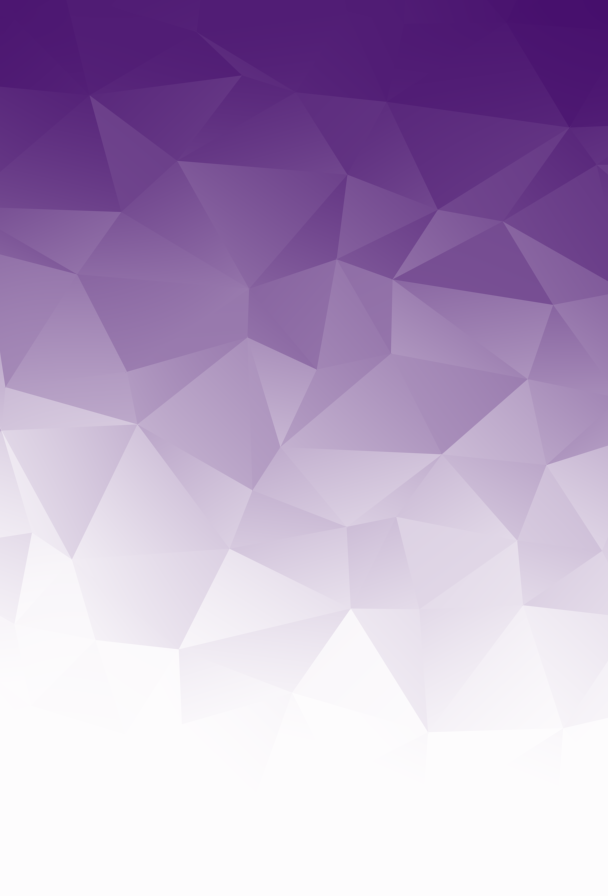
Give the GLSL for this background, as a Shadertoy shader.

```glsl
// Low-poly backdrop: a jittered lattice is split into triangles, and each facet
// samples a vertical violet-to-white ramp at its own offset and tilt.
// Facet coverages are blended, so every shared edge is antialiased.

#define CELL vec2(0.118, 0.098)   // lattice spacing, in canvas heights
#define JITTER 0.78               // corner wander, as a share of a cell
#define FACET_SHIFT 0.085         // spread of ramp offsets between facets
#define FACET_TILT 0.42           // strength of the gradient inside a facet
#define FLATNESS 0.45             // 0 = smooth ramp, 1 = flat facets
#define RAMP_END 0.86             // depth at which the ramp reaches white
#define LEFT_LIFT 0.10            // how much earlier the left side pales
#define RIGHT_DROP 0.04           // how much later the right side pales
#define VIOLET vec3(0.316, 0.112, 0.457)
#define WHITE vec3(0.994, 0.990, 0.994)

vec2 hash2(vec2 p) {
    vec3 q = fract(vec3(p.xyx) * vec3(0.1031, 0.1030, 0.0973));
    q += dot(q, q.yzx + 33.33);
    return fract((q.xx + q.yz) * q.zy);
}

float cross2(vec2 a, vec2 b) {
    return a.x * b.y - a.y * b.x;
}

// Signed distance to the line a-b, positive on its left
float edgeDistance(vec2 p, vec2 a, vec2 b) {
    return cross2(b - a, p - a) / max(length(b - a), 1e-4);
}

float triangleCoverage(vec2 p, vec2 a, vec2 b, vec2 c, float blur) {
    float winding = sign(cross2(b - a, c - a));
    float ab = edgeDistance(p, a, b) * winding;
    float bc = edgeDistance(p, b, c) * winding;
    float ca = edgeDistance(p, c, a) * winding;
    return smoothstep(-blur, blur, min(ab, min(bc, ca)));
}

// Jittered lattice corner, in canvas heights
vec2 corner(vec2 id) {
    return (id + (hash2(id + 71.0) - 0.5) * JITTER) * CELL;
}

// Violet at the top, white below, with the pale front tilted sideways
vec3 rampColor(vec2 p, float shift, float aspect) {
    float x = p.x / aspect;
    float depth = 1.0 - p.y;
    float left = smoothstep(0.32, 0.0, x) * smoothstep(0.20, 0.38, depth);
    float right = smoothstep(0.65, 1.0, x) * smoothstep(0.60, 0.35, depth);
    float t = smoothstep(-0.02, RAMP_END,
                         depth + shift + LEFT_LIFT * left - RIGHT_DROP * right);
    // Deeper shade in the top corners
    float shade = smoothstep(0.55, 1.0, x) + 0.5 * smoothstep(0.25, 0.0, x);
    t -= 0.06 * shade * smoothstep(0.20, 0.0, depth);
    return mix(VIOLET, WHITE, t);
}

// Facet colour in rgb, premultiplied by its coverage in alpha
vec4 facet(vec2 p, vec2 a, vec2 b, vec2 c, vec2 seed, float aspect) {
    float coverage = triangleCoverage(p, a, b, c, 0.8 / iResolution.y);
    vec2 center = (a + b + c) / 3.0;
    vec2 rnd = hash2(seed);
    float angle = 6.2832 * rnd.y;
    float tilt = dot(p - center, vec2(cos(angle), sin(angle)));
    float shift = (rnd.x - 0.5) * FACET_SHIFT + tilt * FACET_TILT;
    vec3 color = rampColor(mix(p, center, FLATNESS), shift, aspect);
    return vec4(color, 1.0) * coverage;
}

void mainImage(out vec4 fragColor, in vec2 fragCoord) {
    vec2 p = fragCoord / iResolution.y;
    float aspect = iResolution.x / iResolution.y;
    vec2 home = floor(p / CELL);
    vec4 sum = vec4(rampColor(p, 0.0, aspect), 1.0) * 1e-4;

    // Wandering corners can reach one cell away
    for (int j = -1; j <= 1; j++) {
        for (int i = -1; i <= 1; i++) {
            vec2 id = home + vec2(i, j);
            vec2 a = corner(id);
            vec2 b = corner(id + vec2(1, 0));
            vec2 c = corner(id + vec2(1, 1));
            vec2 d = corner(id + vec2(0, 1));
            vec2 seed = id + 13.0;

            // Split each cell along its shorter diagonal
            if (distance(a, c) < distance(b, d)) {
                sum += facet(p, a, b, c, seed, aspect);
                sum += facet(p, a, c, d, seed + 157.0, aspect);
            } else {
                sum += facet(p, a, b, d, seed, aspect);
                sum += facet(p, b, c, d, seed + 157.0, aspect);
            }
        }
    }
    fragColor = vec4(sum.rgb / sum.a, 1.0);
}
```
